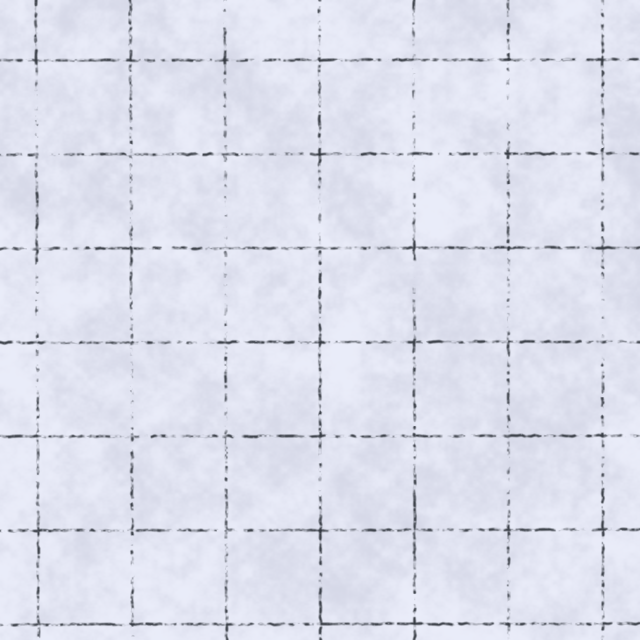
Reproduce this pattern procedurally as a WebGL 2 fragment shader.

```glsl
#version 300 es
precision highp float;

uniform vec2 u_resolution;
out vec4 fragColor;

// Grid layout: x for upright lines, y for level lines
const vec2 ORIGIN = vec2(0.0560, 0.0240);
const vec2 PITCH = vec2(0.1476, 0.1469);
const float LEAN = 0.0045;
const float SLOPE = 0.0015;

// Ink
const float HALF_WIDTH = 0.0019;
const float EDGE_SOFTNESS = 0.0020;
const float WOBBLE = 0.0020;
const vec2 DASH_FREQ = vec2(175.0, 125.0);
const vec2 INK_BIAS = vec2(0.01, 0.11);
const vec2 FADE_AMOUNT = vec2(0.42, 0.16);
const float FADE_FREQ = 13.0;
const float GRAIN_FREQ = 270.0;
const float CROSS_BOOST = 0.12;
const float CROSS_RADIUS = 0.010;
const float INK_OPACITY = 0.92;
const vec3 INK = vec3(0.19, 0.21, 0.24);

// Paper
const vec3 PAPER_LIGHT = vec3(0.915, 0.925, 0.975);
const vec3 PAPER_SHADE = vec3(0.840, 0.850, 0.910);
const float CLOUD_FREQ = 9.0;
const float MOTTLE_FREQ = 28.0;
const float FIBRE_FREQ = 90.0;

float hash(vec2 p) {
    return fract(sin(dot(p, vec2(127.1, 311.7))) * 43758.5453);
}

float noise(vec2 p) {
    vec2 cell = floor(p);
    vec2 f = fract(p);
    f = f * f * (3.0 - 2.0 * f);
    float low = mix(hash(cell), hash(cell + vec2(1.0, 0.0)), f.x);
    float high = mix(hash(cell + vec2(0.0, 1.0)), hash(cell + 1.0), f.x);
    return mix(low, high, f.y);
}

float fbm(vec2 p) {
    float sum = 0.0;
    float amplitude = 0.5;
    for (int i = 0; i < 3; i++) {
        sum += amplitude * noise(p);
        p = p * 2.03 + 17.3;
        amplitude *= 0.5;
    }
    return sum / 0.875;
}

// Broken ink of one line; axis 0 is upright, axis 1 is level
float lineInk(float offset, float along, float crossing, float id, int axis, float grain) {
    float seed = id * 7.0 + float(axis) * 91.0 + 30.0;
    float dash = noise(vec2(along * DASH_FREQ[axis], seed));
    float fade = noise(vec2(along * FADE_FREQ, seed + 3.0)) - 0.5;
    float shift = (noise(vec2(along * 140.0, seed + 5.0)) - 0.5) * WOBBLE;
    float boost = CROSS_BOOST * exp(-pow(crossing / CROSS_RADIUS, 2.0));

    float coverage = 0.6 * dash + 0.4 * grain + INK_BIAS[axis]
                   + FADE_AMOUNT[axis] * fade + boost;
    float soft = max(EDGE_SOFTNESS, 0.75 / u_resolution.y);
    float width = HALF_WIDTH * mix(0.80, 1.15, dash);
    float stroke = 1.0 - smoothstep(width - soft, width + soft, abs(offset + shift));
    return INK_OPACITY * stroke * smoothstep(0.30, 0.88, coverage);
}

void main() {
    vec2 uv = gl_FragCoord.xy / u_resolution;

    // Mottled paper with fine fibres
    float cloud = fbm(uv * CLOUD_FREQ + 4.0);
    float mottle = fbm(uv * MOTTLE_FREQ + 20.0);
    float fibre = fbm(uv * FIBRE_FREQ + 40.0);
    float tone = 0.42 * cloud + 0.33 * mottle + 0.25 * fibre;
    float shade = smoothstep(0.30, 0.78, tone);
    vec3 color = mix(PAPER_LIGHT, PAPER_SHADE, shade);

    // Nearest line on each axis, slightly out of square
    vec2 skewed = uv - vec2(LEAN * (1.0 - uv.x) * (1.0 - uv.y), SLOPE * uv.x);
    vec2 grid = (skewed - ORIGIN) / PITCH;
    vec2 id = floor(grid + 0.5);
    vec2 offset = (grid - id) * PITCH;

    // Worn ink
    float grain = noise(uv * GRAIN_FREQ);
    float upright = lineInk(offset.x, uv.y, offset.y, id.x, 0, grain);
    float level = lineInk(offset.y, uv.x, offset.x, id.y, 1, grain);
    float ink = 1.0 - (1.0 - upright) * (1.0 - level);
    color = mix(color, INK, ink);

    fragColor = vec4(color, 1.0);
}
```
